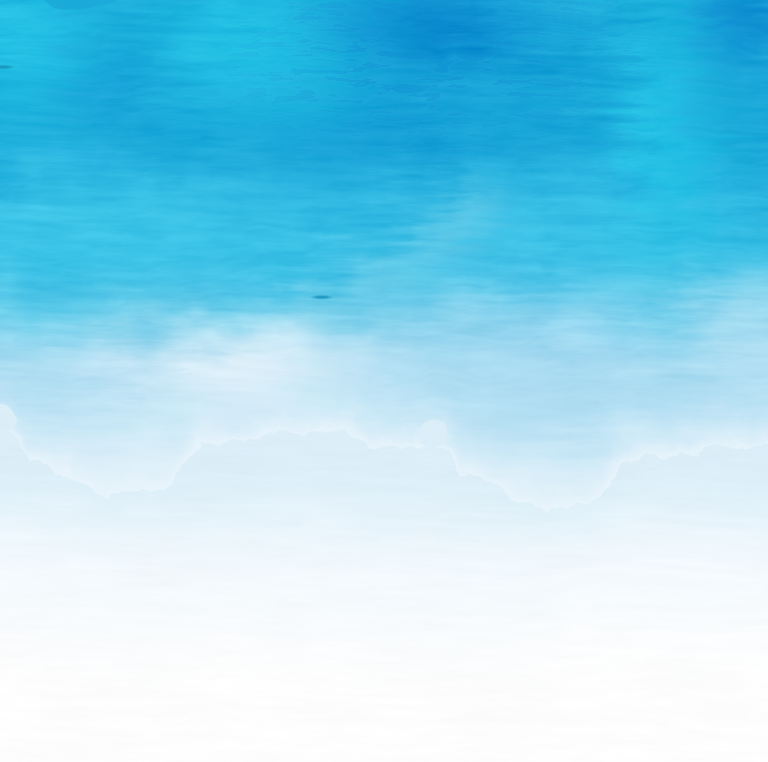
Write a WebGL 2 fragment shader that draws this background.

```glsl
#version 300 es
precision highp float;
// Brushed watercolour sky: cyan and blue washes fading through a ragged cloud edge to white.
uniform vec2 u_resolution;
out vec4 outColor;

const vec3 DEEP = vec3(0.04, 0.53, 0.81);
const vec3 BLUE = vec3(0.10, 0.66, 0.85);
const vec3 AZURE = vec3(0.22, 0.75, 0.90);
const vec3 CYAN = vec3(0.14, 0.77, 0.90);
const vec3 AQUA = vec3(0.44, 0.81, 0.92);
const vec3 PALE = vec3(0.69, 0.87, 0.95);
const vec3 MIST = vec3(0.86, 0.935, 0.975);
const vec3 HALO = vec3(0.925, 0.962, 0.988);
const vec3 WHITE = vec3(0.993);

const vec2 STREAK_SCALE = vec2(11.0, 115.0);
const vec2 BRISTLE_SCALE = vec2(26.0, 190.0);
const float STREAK_TINT = 0.07;
const float BRISTLE_TINT = 0.07;
const float MOTTLE_TINT = 0.05;
const float EDGE_PERIOD = 0.56;
const float EDGE_DROP = 0.018;
const float EDGE_START = -0.05;
const float EDGE_LEAD = 0.06;
const float EDGE_RAGGED = 0.03;
const float KNOB_RADIUS = 0.019;

float hash(vec2 p) {
  vec3 q = fract(p.xyx * 0.1031);
  q += dot(q, q.yzx + 33.33);
  return fract((q.x + q.y) * q.z);
}

float noise(vec2 p) {
  vec2 i = floor(p), f = fract(p);
  f = f * f * (3.0 - 2.0 * f);
  return mix(mix(hash(i), hash(i + vec2(1, 0)), f.x),
             mix(hash(i + vec2(0, 1)), hash(i + vec2(1, 1)), f.x), f.y);
}

// Layered noise centred on zero
float fbm(vec2 p) {
  float sum = 0.0, gain = 0.5;
  for (int i = 0; i < 4; i++) {
    sum += gain * (noise(p) - 0.5);
    p = p * 2.03 + 17.7;
    gain *= 0.5;
  }
  return sum;
}

// Soft elliptical pool of pigment
vec3 wash(vec3 base, vec2 p, vec2 centre, vec2 radius, vec3 tint, float strength) {
  vec2 d = (p - centre) / radius;
  return mix(base, tint, strength * exp(-dot(d, d)));
}

float segmentDistance(vec2 p, vec2 a, vec2 b) {
  vec2 ab = b - a;
  return length(p - a - ab * clamp(dot(p - a, ab) / dot(ab, ab), 0.0, 1.0));
}

// Depth below the repeating cloud edge (x), and depth inside its round knob (y)
vec2 cloudDepth(vec2 p) {
  vec2 ragged = EDGE_RAGGED * vec2(fbm(p * 45.0), fbm(p * 45.0 + 50.0));
  vec2 q = p + ragged;
  float cell = floor((p.x - EDGE_START) / EDGE_PERIOD);
  float origin = EDGE_START + EDGE_LEAD + cell * EDGE_PERIOD;
  float u = q.x - origin;
  float edge = 0.568 + cell * EDGE_DROP
    + 0.039 * smoothstep(0.005, 0.03, u) + 0.040 * smoothstep(0.04, 0.13, u)
    - 0.064 * smoothstep(0.195, 0.26, u) - 0.015 * smoothstep(0.31, 0.36, u)
    + 0.018 * smoothstep(0.450, 0.470, u);
  vec2 knob = p + 0.3 * ragged - vec2(origin - 0.007, 0.551 + cell * EDGE_DROP);
  return vec2(q.y - edge, KNOB_RADIUS - length(knob));
}

vec3 skyRamp(float t) {
  vec3 c = mix(BLUE, AZURE, smoothstep(0.15, 0.32, t));
  c = mix(c, AQUA, smoothstep(0.32, 0.43, t));
  c = mix(c, PALE, smoothstep(0.39, 0.49, t));
  return mix(c, MIST, smoothstep(0.48, 0.64, t));
}

void main() {
  vec2 uv = gl_FragCoord.xy / u_resolution;
  vec2 p = vec2(uv.x, 1.0 - uv.y); // y measured down from the top
  float pixel = 1.0 / u_resolution.y;
  float streak = fbm(p * STREAK_SCALE + 2.0 * fbm(p * 6.0));
  float bristle = fbm(p * BRISTLE_SCALE + 5.0 * fbm(p * 9.0) + 31.0);
  float mottle = fbm(p * 16.0 + 70.0);
  float cloud = fbm(p * vec2(5.0, 7.0) + 9.0);

  // Brushed displacement of the washes
  vec2 w = p + vec2(0.10, 0.022) * streak + 0.04 * cloud + 0.04 * mottle;
  vec3 sky = skyRamp(w.y);

  // Upper washes
  sky = wash(sky, w, vec2(0.45, 0.17), vec2(0.20, 0.08), DEEP, 0.25);
  sky = wash(sky, w, vec2(0.14, 0.11), vec2(0.08, 0.05), DEEP, 0.35);
  sky = wash(sky, w, vec2(0.33, 0.06), vec2(0.13, 0.10), CYAN, 0.85);
  sky = wash(sky, w, vec2(0.03, 0.05), vec2(0.09, 0.11), CYAN, 0.85);
  sky = wash(sky, w, vec2(0.57, 0.03), vec2(0.11, 0.06), DEEP, 0.85);
  sky = wash(sky, w, vec2(0.98, 0.03), vec2(0.07, 0.05), DEEP, 0.80);
  sky = wash(sky, w, vec2(0.86, 0.17), vec2(0.06, 0.18), CYAN, 0.80);
  sky = wash(sky, w, vec2(0.13, 0.29), vec2(0.18, 0.08), vec3(0.26, 0.79, 0.92), 0.65);

  // Middle washes and the slanting light
  sky = wash(sky, w, vec2(0.70, 0.32), vec2(0.14, 0.07), AZURE, 0.70);
  sky = wash(sky, w, vec2(0.36, 0.36), vec2(0.09, 0.05), AZURE, 0.70);
  sky = wash(sky, w, vec2(0.69, 0.45), vec2(0.16, 0.07), vec3(0.58, 0.83, 0.94), 0.55);
  float ray = segmentDistance(w, vec2(0.43, 0.41), vec2(0.62, 0.285)) / 0.04;
  sky = mix(sky, AQUA, 0.60 * exp(-ray * ray));
  sky = wash(sky, w, vec2(0.32, 0.49), vec2(0.14, 0.055), HALO, 0.75);
  sky = wash(sky, w, vec2(0.69, 0.53), vec2(0.12, 0.07), PALE, 0.55);
  sky = wash(sky, w, vec2(0.98, 0.42), vec2(0.10, 0.06), PALE, 0.50);

  // Brush grain, then dark dry strokes near the top
  float grain = STREAK_TINT * streak + BRISTLE_TINT * bristle + MOTTLE_TINT * mottle;
  sky += grain * vec3(1.0, 0.8, 0.5) * (1.0 - 0.75 * smoothstep(0.35, 0.62, p.y));
  vec2 dry = (p - vec2(0.57, 0.08)) / vec2(0.25, 0.13);
  sky = mix(sky, DEEP, 0.40 * smoothstep(0.09, 0.14, bristle) * exp(-dot(dry, dry)));
  float corner = length((p - vec2(0.11, -0.004)) * vec2(0.35, 1.0)) - 0.016 + 0.02 * mottle;
  sky = mix(sky, BLUE, 0.8 * (1.0 - smoothstep(-pixel, pixel, corner)));

  // Pale rim above the edge, mist fading to white below
  vec2 body = cloudDepth(p);
  float depth = max(body.x, body.y);
  sky = mix(sky, HALO, 0.85 * exp(min(body.x, 0.0) / 0.028));
  float fade = p.y + 0.05 * cloud + 0.02 * streak;
  vec3 mist = mix(MIST, vec3(0.95, 0.976, 0.992), smoothstep(0.60, 0.76, fade));
  mist = mix(mist, MIST, 0.6 * exp(-max(depth, 0.0) / 0.03));
  mist = mix(mist, WHITE, smoothstep(0.72, 0.92, fade)) + 0.2 * grain;
  vec3 color = mix(sky, mist, smoothstep(-pixel, pixel, depth));

  // Two small brush flecks
  for (int i = 0; i < 2; i++) {
    vec2 centre = mix(vec2(0.419, 0.390), vec2(0.004, 0.088), float(i));
    float fleck = length((p - centre) * vec2(0.2, 1.0)) - 0.0021;
    color = mix(color, BLUE * 0.85, 0.8 * (1.0 - smoothstep(-pixel, pixel, fleck)));
  }
  outColor = vec4(clamp(color, 0.0, 1.0), 1.0);
}
```
